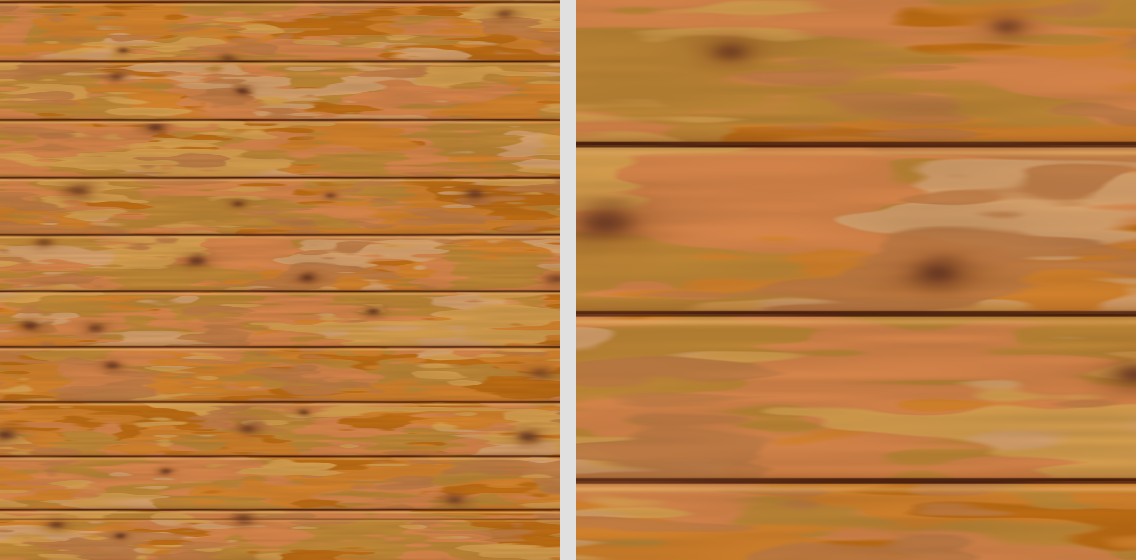
Left, the full canvas; right, a detail of the centre.
Write a WebGL 2 fragment shader that draws this texture.

```glsl
#version 300 es
precision highp float;

#define FIRST_SEAM 0.0039
#define BOARD_PITCH 0.1064
#define PITCH_SHRINK 0.00063
#define SEAM_HALF_WIDTH 0.0017
#define SPLIT_SEAM 0.927
#define KNOT_CELLS 6
#define KNOT_CHANCE 0.52
#define PATCH_SCALE vec2(6.5, 24.0)
#define GRAIN_SCALE vec2(11.0, 230.0)
#define STREAK_AMOUNT 0.32
#define EDGE_SOFTNESS 0.03

uniform vec2 u_resolution;
out vec4 fragColor;

const vec3 OCHRE = vec3(0.71, 0.50, 0.20);
const vec3 PEACH = vec3(0.79, 0.49, 0.27);
const vec3 ORANGE = vec3(0.78, 0.48, 0.16);
const vec3 AMBER = vec3(0.70, 0.40, 0.07);
const vec3 TAN = vec3(0.80, 0.59, 0.29);
const vec3 PALE = vec3(0.80, 0.60, 0.40);
const vec3 ROSY = vec3(0.70, 0.45, 0.25);
const vec3 BROWN = vec3(0.56, 0.31, 0.12);
const vec3 KNOT_CORE = vec3(0.38, 0.20, 0.13);
const vec3 SEAM_DARK = vec3(0.27, 0.11, 0.05);
const vec3 BEVEL_LIGHT = vec3(0.86, 0.64, 0.36);

// Lightness bias of each board, top to bottom
const float PALENESS[11] = float[11](0.0, 0.01, -0.03, -0.07, 0.08, 0.07,
                                     -0.06, 0.0, -0.01, 0.02, 0.0);

float hash(vec2 cell) {
    uvec2 q = uvec2(ivec2(cell) + 32768) * uvec2(1597334673u, 3812015801u);
    uint n = (q.x ^ q.y) * 1597334673u;
    n = (n ^ (n >> 15)) * 2246822519u;
    return float((n ^ (n >> 13)) >> 8) / 16777216.0;
}

float noise(vec2 p) {
    vec2 i = floor(p), f = fract(p);
    f = f * f * (3.0 - 2.0 * f);
    return mix(mix(hash(i), hash(i + vec2(1, 0)), f.x),
               mix(hash(i + vec2(0, 1)), hash(i + vec2(1, 1)), f.x), f.y);
}

float patches(vec2 p) {
    return 0.5 * noise(p) + 0.3 * noise(p * vec2(1.9, 2.3) + 31.0)
         + 0.2 * noise(p * vec2(3.7, 5.1) + 57.0);
}

float seamAt(float k) {
    return FIRST_SEAM + BOARD_PITCH * k - PITCH_SHRINK * k * k;
}

float boardAt(float depth) {
    float root = BOARD_PITCH * BOARD_PITCH - 4.0 * PITCH_SHRINK * (depth - FIRST_SEAM);
    return floor((BOARD_PITCH - sqrt(root)) / (2.0 * PITCH_SHRINK));
}

float cover(float value, float threshold) {
    return smoothstep(threshold - EDGE_SOFTNESS, threshold + EDGE_SOFTNESS, value);
}

// Ragged patches of colour, drawn out along the grain
vec3 woodColor(vec2 p, float board) {
    vec2 q = p * PATCH_SCALE + vec2(board * 17.3, board * 41.0);
    vec2 g = p * GRAIN_SCALE + board * 23.0;
    float fine = noise(g) - 0.5;
    float broad = noise(g * vec2(0.6, 0.45) + 71.0) - 0.5;
    float streak = STREAK_AMOUNT * mix(fine, broad, 0.5);
    float pale = PALENESS[int(clamp(board, 0.0, 10.0))];
    float deep = 0.07 * smoothstep(0.7, 1.0, p.x) - pale;

    vec3 color = mix(OCHRE, PEACH, cover(patches(q) + streak, 0.51));
    vec3 warm = mix(ORANGE, AMBER, cover(patches(q * 0.8 + 190.0) + deep + streak, 0.57));
    color = mix(color, warm, cover(patches(q + 83.0) + deep + streak, 0.60));
    vec3 light = mix(TAN, PALE, cover(patches(q * 0.7 + 260.0) + pale, 0.58));
    color = mix(color, light, cover(patches(q + 127.0) + pale - streak, 0.62));
    color = mix(color, ROSY, 0.85 * cover(patches(q + 311.0) - 0.5 * pale + streak, 0.66));
    return color * (1.0 + 0.09 * fine + 0.05 * broad);
}

// Dark knots with a smudged halo
vec3 addKnots(vec3 color, vec2 p, float board, float top, float height) {
    float ragged = 0.7 + 0.6 * noise(p * vec2(45.0, 150.0));
    for (int j = 0; j < KNOT_CELLS; j++) {
        vec2 cell = vec2(float(j) + 40.0, board * 7.0);
        if (hash(cell) > KNOT_CHANCE) continue;
        vec2 center = vec2((float(j) + hash(cell + 101.0)) / float(KNOT_CELLS),
                           top + height * mix(0.12, 0.98, hash(cell + 211.0)));
        float size = mix(0.012, 0.026, hash(cell + 307.0));
        vec2 d = (p - center) / (size * vec2(1.0, 0.52));
        float r2 = dot(d, d) * ragged;
        color = mix(color, BROWN, 0.6 * exp(-0.6 * r2));
        color = mix(color, KNOT_CORE, mix(0.4, 0.85, hash(cell + 401.0)) * exp(-2.2 * r2));
    }
    return color;
}

void main() {
    vec2 p = gl_FragCoord.xy / u_resolution;
    p.y = 1.0 - p.y;
    float pixel = 1.0 / u_resolution.y;
    float k = boardAt(p.y);
    float top = seamAt(k), bottom = seamAt(k + 1.0);
    float below = p.y - top, above = bottom - p.y;
    float split = p.y - SPLIT_SEAM;
    float board = k + step(0.0, split);

    vec3 color = woodColor(p, board);
    color = addKnots(color, p, k, top, bottom - top);

    // Bevels: bright upper edge, shaded lower edge
    float wear = noise(vec2(p.x * 14.0, k * 9.0 + 3.0));
    float bevel = exp(-pow((below - 0.0048) / 0.0018, 2.0));
    bevel = max(bevel, 0.5 * exp(-pow((split - 0.0035) / 0.0015, 2.0)));
    color = mix(color, BEVEL_LIGHT, bevel * mix(0.4, 0.9, wear));
    color = mix(color, BROWN, 0.75 * exp(-above / 0.0035));

    // Gaps between boards and the thin split in the lowest one
    float gap = 1.0 - smoothstep(-pixel, pixel, min(below, above) - SEAM_HALF_WIDTH);
    color = mix(color, SEAM_DARK, gap * mix(0.98, 0.7, wear));
    float crack = 1.0 - smoothstep(-pixel, pixel, abs(split) - 0.5 * SEAM_HALF_WIDTH);
    color = mix(color, BROWN * 0.8, 0.85 * crack);
    fragColor = vec4(color, 1.0);
}
```
